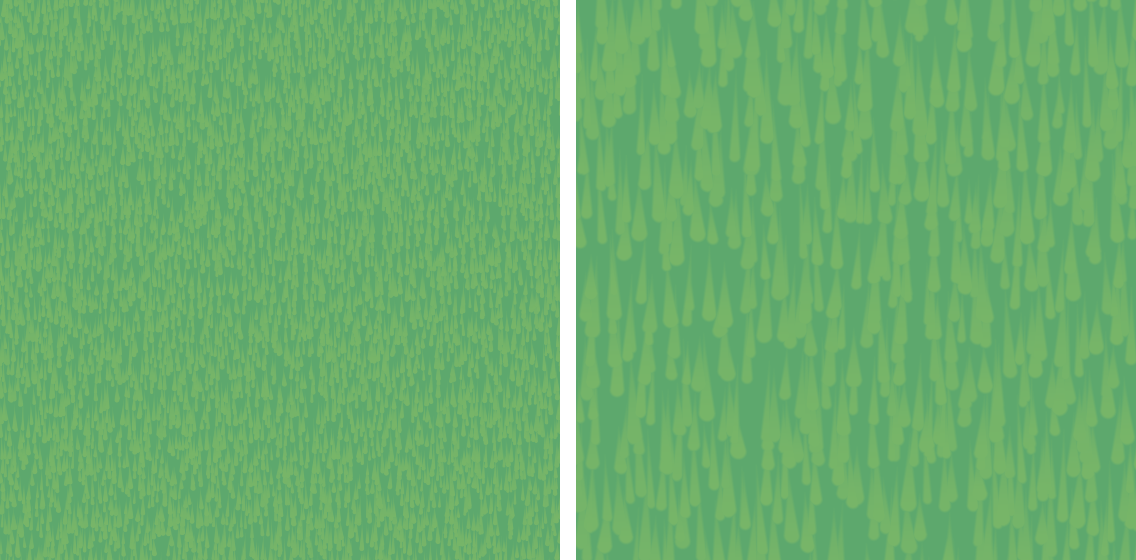
Left: the whole. Right: its middle third, enlarged.
This texture is drawn by a three.js fragment shader. Its source:

```glsl
varying vec2 vUv;

const vec3 SHADE_GREEN = vec3(0.363, 0.659, 0.428);
const vec3 BLADE_GREEN = vec3(0.468, 0.711, 0.408);
const vec2 GRID = vec2(80.0, 40.0);            // cells across and up
const int BLADES_PER_CELL = 2;
const float DENSITY = 0.79;                    // chance that a blade grows
const float PATCHINESS = 0.14;                 // slow change of that chance
const vec2 LENGTH_RANGE = vec2(0.022, 0.052);
const vec2 RADIUS_RANGE = vec2(0.0025, 0.0049);
const float MAX_LEAN = 0.07;                   // sideways drift per unit of height
const float TAPER = 1.2;
const float TIP_FADE = 0.72;
const float EDGE = 0.0011;

vec3 hash3(vec2 p, float seed) {
  vec3 q = fract(vec3(p.xyx + seed * 17.3) * vec3(0.1031, 0.1030, 0.0973));
  q += dot(q, q.yxz + 33.33);
  return fract((q.xxy + q.yzz) * q.zyx);
}

// Layered sines that thin out or thicken the growth
float patches(vec2 p) {
  float broad = sin(p.x * 23.0 + 2.0 * sin(p.y * 17.0));
  float fine = sin(p.y * 41.0 + 2.0 * sin(p.x * 53.0 + 1.3));
  return 0.5 * (broad + fine);
}

// Opacity of a teardrop blade: round foot at the origin, faded point above
float blade(vec2 p, float len, float radius, float lean) {
  p.x -= lean * p.y;
  float t = clamp(p.y / len, 0.0, 1.0);
  float d = length(p - vec2(0.0, t * len)) - radius * pow(1.0 - t, TAPER);
  float body = 1.0 - smoothstep(-EDGE, EDGE, d);
  return body * (1.0 - TIP_FADE * pow(t, 1.5));
}

void main() {
  vec2 home = floor(vUv * GRID);
  float cover = 0.0;

  // Blades rise from their foot, so look further down than up
  for (int row = -3; row <= 1; row++) {
    for (int col = -1; col <= 1; col++) {
      vec2 cell = home + vec2(float(col), float(row));
      for (int i = 0; i < BLADES_PER_CELL; i++) {
        vec3 place = hash3(cell + 11.0, float(i) + 1.0);
        vec3 form = hash3(cell + 57.0, float(i) + 5.0);
        vec2 foot = (cell + place.xy) / GRID;
        float grows = step(place.z, DENSITY + PATCHINESS * patches(foot));
        float len = mix(LENGTH_RANGE.x, LENGTH_RANGE.y, form.x);
        float radius = mix(RADIUS_RANGE.x, RADIUS_RANGE.y, form.y);
        float lean = MAX_LEAN * (2.0 * form.z - 1.0);
        float tone = 0.88 + 0.12 * fract(form.x * 7.0 + form.y * 5.0);
        cover = max(cover, grows * tone * blade(vUv - foot, len, radius, lean));
      }
    }
  }

  gl_FragColor = vec4(mix(SHADE_GREEN, BLADE_GREEN, cover), 1.0);
}
```
